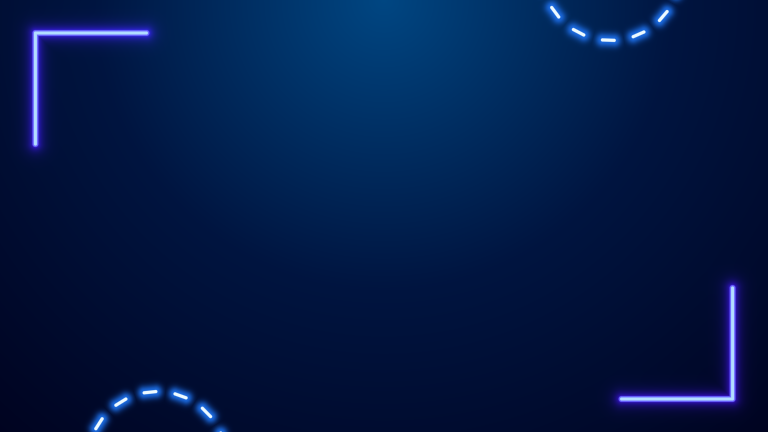
Write a Shadertoy shader that draws this background.

```glsl
const vec3 SKY_TOP = vec3(0.0, 0.275, 0.51);
const vec3 SKY_MID = vec3(0.0, 0.08, 0.25);
const vec3 SKY_EDGE = vec3(0.0, 0.012, 0.125);
const float MID_REACH = 0.667;
const float EDGE_REACH = 1.34;

const vec2 BRACKET_CORNER = vec2(0.082, 0.0764); // inset from the canvas corner
const float BRACKET_ARM = 0.257;
const float TUBE_RADIUS = 0.0068;
const float CORE_RADIUS = 0.0036;
const float TUBE_GLOW = 0.011;
const vec3 TUBE_RIM = vec3(0.42, 0.40, 1.0);
const vec3 TUBE_CORE = vec3(0.70, 0.87, 1.0);
const vec3 TUBE_HALO = vec3(0.18, 0.03, 0.55);

const vec2 RING_CENTER = vec2(0.364, -0.067);
const float RING_RADIUS = 0.160;
const float DASH_COUNT = 14.0;
const float DASH_HALF = 0.0135;
const float DASH_RADIUS = 0.0038;
const float DASH_GLOW = 0.0125;
const float LOWER_PHASE = -0.105;
const float UPPER_PHASE = 0.035;
const vec3 DASH_COLOR = vec3(0.93, 0.98, 1.0);
const vec3 DASH_HALO = vec3(0.10, 0.40, 0.85);

const float TAU = 6.28318;

float segmentDistance(vec2 p, vec2 a, vec2 b) {
    vec2 pa = p - a, ba = b - a;
    return length(pa - ba * clamp(dot(pa, ba) / dot(ba, ba), 0.0, 1.0));
}

// Distance to the centre line of a bracket opening away from its corner
float bracketDistance(vec2 p) {
    vec2 c = BRACKET_CORNER;
    return min(segmentDistance(p, c, c + vec2(BRACKET_ARM, 0.0)),
               segmentDistance(p, c, c + vec2(0.0, BRACKET_ARM)));
}

// Distance to a ring of straight, round-ended dashes
float dashRingDistance(vec2 p, float phase) {
    vec2 d = p - RING_CENTER;
    float spacing = TAU / DASH_COUNT;
    float angle = mod(atan(d.x, d.y) - phase + 0.5 * spacing, spacing) - 0.5 * spacing;
    vec2 local = length(d) * vec2(sin(angle), cos(angle));
    vec2 offset = vec2(max(abs(local.x) - DASH_HALF, 0.0), local.y - RING_RADIUS);
    return length(offset) - DASH_RADIUS;
}

float fill(float d, float pixel) {
    return 1.0 - smoothstep(-0.75 * pixel, 0.75 * pixel, d);
}

void mainImage(out vec4 fragColor, in vec2 fragCoord) {
    float pixel = 1.0 / iResolution.y;
    vec2 size = iResolution.xy * pixel;
    vec2 p = fragCoord * pixel;

    // Backdrop lit from the top centre
    float reach = length(p - vec2(0.5 * size.x, 1.0));
    vec3 color = mix(SKY_TOP, SKY_MID, clamp(reach / MID_REACH, 0.0, 1.0));
    float fade = clamp((reach - MID_REACH) / (EDGE_REACH - MID_REACH), 0.0, 1.0);
    color = mix(color, SKY_EDGE, fade);

    // Neon brackets in opposite corners
    float line = min(bracketDistance(vec2(p.x, size.y - p.y)),
                     bracketDistance(vec2(size.x - p.x, p.y)));
    color += TUBE_HALO * exp(-max(line - TUBE_RADIUS, 0.0) / TUBE_GLOW);
    color = mix(color, TUBE_RIM, fill(line - TUBE_RADIUS, pixel));
    color = mix(color, TUBE_CORE, fill(line - CORE_RADIUS, pixel));

    // Glowing dashed rings cut by the lower and upper edges
    float dash = min(dashRingDistance(p, LOWER_PHASE),
                     dashRingDistance(size - p, UPPER_PHASE));
    float halo = max(dash, 0.0) / DASH_GLOW;
    color = mix(color, DASH_HALO, exp(-halo * halo));
    color = mix(color, DASH_COLOR, fill(dash, pixel));

    fragColor = vec4(clamp(color, 0.0, 1.0), 1.0);
}
```
